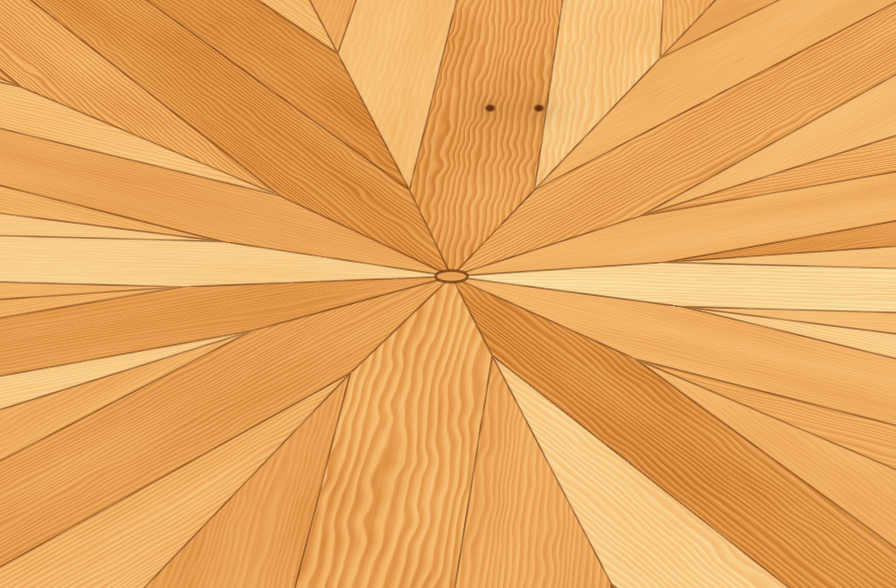
This texture is drawn by a WebGL 2 fragment shader. Its source:

```glsl
#version 300 es
precision highp float;
uniform vec2 u_resolution;
out vec4 fragColor;

const float SECTOR = radians(30.0);
const float ROLL = radians(4.2);       // turn of the whole star
const vec2 HUB = vec2(0.504, 0.530);   // centre, as fractions of the canvas
const float HUB_RADIUS = 0.027;
const float HORIZON = 2.27;            // height of the vanishing line above the hub
const float TILT = 0.365;              // foreshortening at the hub
const float STRIP_WIDTH = 0.215;
const float SEAM_WIDTH = 0.0011;
const float SEAM_DEPTH = 0.62;
const vec2 KNOT_START = vec2(0.0655, 0.286);
const float KNOT_STEP = 0.083;
const vec3 SEAM_COLOR = vec3(0.38, 0.18, 0.05);

// Wood tones from dark to pale; a tone is a position on this ramp.
const vec3 WOOD[6] = vec3[6](
  vec3(0.64, 0.33, 0.11), vec3(0.79, 0.48, 0.18), vec3(0.89, 0.60, 0.30),
  vec3(0.95, 0.70, 0.40), vec3(0.97, 0.78, 0.51), vec3(0.98, 0.88, 0.64));

// Notches where neighbouring planks part: turn in degrees, and radius.
const float NOTCH_TURN[12] = float[12](
  0.1, -0.4, 0.6, 0.6, 1.7, 0.2, 1.7, 4.0, 4.7, 3.4, 2.9, 0.7);
const float NOTCH_RADIUS[12] = float[12](
  0.456, 0.450, 0.373, 0.408, 0.468, 0.355, 0.450, 0.410, 0.459, 0.435, 0.506, 0.437);

// Planks, clockwise from the top: tone, grain contrast, rings per unit.
const vec3 PLANK[12] = vec3[12](
  vec3(2.3, 0.75, 80), vec3(2.5, 0.70, 85), vec3(3.0, 0.15, 90), vec3(4.7, 0.35, 60),
  vec3(3.0, 0.25, 90), vec3(1.8, 0.65, 95), vec3(2.7, 0.85, 54), vec3(2.3, 0.50, 100),
  vec3(2.2, 0.30, 80), vec3(4.2, 0.15, 70), vec3(2.5, 0.30, 90), vec3(1.8, 0.60, 95));

// Fillers: tone and contrast beside the first plank, then beside the next.
const vec4 FILLER[12] = vec4[12](
  vec4(3.8, 0.5, 3.0, 0.15), vec4(3.3, 0.2, 2.7, 0.6), vec4(2.0, 0.5, 3.7, 0.2),
  vec4(3.4, 0.3, 4.1, 0.4), vec4(2.8, 0.5, 2.9, 0.2), vec4(4.1, 0.5, 2.7, 0.5),
  vec4(2.3, 0.3, 3.1, 0.6), vec4(2.8, 0.3, 4.2, 0.4), vec4(2.9, 0.3, 3.0, 0.3),
  vec4(4.2, 0.2, 3.0, 0.3), vec4(3.5, 0.5, 2.6, 0.8), vec4(1.6, 0.5, 3.6, 0.2));

float hash(vec2 p) {
  vec3 q = fract(p.xyx * 0.1031);
  q += dot(q, q.yzx + 33.33);
  return fract((q.x + q.y) * q.z);
}

float noise(vec2 p) {
  vec2 i = floor(p), f = fract(p);
  f = f * f * (3.0 - 2.0 * f);
  return mix(mix(hash(i), hash(i + vec2(1, 0)), f.x),
             mix(hash(i + vec2(0, 1)), hash(i + vec2(1, 1)), f.x), f.y);
}

vec3 woodColor(float tone) {
  tone = clamp(tone, 0.0, 4.999);
  int i = int(tone);
  return mix(WOOD[i], WOOD[i + 1], tone - float(i));
}

vec2 heading(float a) { return vec2(sin(a + ROLL), cos(a + ROLL)); }
vec2 clockwise(vec2 d) { return vec2(d.y, -d.x); }

// Floor units crossed per canvas unit along a floor normal.
float stretch(vec2 normal, float depth) { return depth * length(normal / vec2(1.0, TILT)); }

// Tone offset from growth rings, fibres and broad stains; b is (across, along).
float grain(vec2 b, float rings, float contrast, float seed, float footprint) {
  vec2 s = b + seed * 7.3;
  float phase = b.x * rings + 1.8 * noise(vec2(s.x * rings * 0.3, s.y * 2.0))
              + 0.7 * noise(vec2(s.x * 25.0, s.y * 14.0));
  float x = fract(phase);
  float ring = smoothstep(0.0, 0.7, x) * (1.0 - smoothstep(0.78, 1.0, x)) - 0.44;
  ring *= 1.0 - smoothstep(0.3, 0.6, rings * footprint);
  float fibre = noise(vec2(s.x * 330.0, s.y * 14.0)) - 0.5;
  float stain = noise(vec2(s.x * 14.0, s.y * 3.0)) - 0.5;
  return -1.7 * contrast * ring + 0.4 * fibre + 0.6 * stain;
}

void main() {
  float pixel = 1.0 / u_resolution.y;
  vec2 view = (gl_FragCoord.xy - HUB * u_resolution) * pixel;

  // Canvas to floor
  float depth = 1.0 / (1.0 - view.y / HORIZON);
  vec2 p = view * depth / vec2(1.0, TILT);

  // Sector between two plank axes, with its notch
  float angle = mod(atan(p.x, p.y) - ROLL, 12.0 * SECTOR);
  int n = min(int(angle / SECTOR), 11);
  float start = float(n) * SECTOR;
  float middle = start + 0.5 * SECTOR;
  vec2 ray = heading(middle + radians(NOTCH_TURN[n]));
  vec2 v = p - ray * NOTCH_RADIUS[n];
  vec2 normalA = clockwise(heading(start));
  vec2 normalB = -clockwise(heading(start + SECTOR));
  vec2 normalRay = clockwise(ray);
  vec2 normalMid = clockwise(heading(middle));
  float edgeA = dot(v, normalA), edgeB = dot(v, normalB);
  float scaleA = stretch(normalA, depth), scaleB = stretch(normalB, depth);

  // Choose the board and measure its nearest seam
  bool filler = edgeA > 0.0 && edgeB > 0.0;
  bool next;
  float seam, strip = 0.0;
  if (filler) {
    float mid = dot(v, normalMid);
    next = mid > 0.0;
    float d = next ? edgeB : edgeA, scale = next ? scaleB : scaleA;
    strip = floor(d / STRIP_WIDTH);
    seam = min(min(d, abs(d - STRIP_WIDTH)) / scale, abs(mid) / stretch(normalMid, depth));
  } else if (edgeA <= 0.0 && edgeB <= 0.0) {
    float side = dot(p, normalRay);
    next = side > 0.0;
    seam = abs(side) / stretch(normalRay, depth);
  } else {
    next = edgeA > 0.0;
    seam = next ? -edgeB / scaleB : -edgeA / scaleA;
  }

  // Wood of that board
  int id = (n + int(next)) % 12;
  vec2 axis = heading(float(id) * SECTOR);
  vec2 across = clockwise(axis);
  float seed = float(id) + 1.0;
  vec3 wood = PLANK[id];
  if (filler) {
    seed += 13.0 + strip * 5.0 + float(next) * 17.0;
    wood.xy = next ? FILLER[n].zw : FILLER[n].xy;
    wood.z = mix(65.0, 105.0, hash(vec2(seed, 4.0)));
    if (strip > 0.0) wood.x = mix(2.0, 3.6, hash(vec2(seed, 9.0)));
  }
  vec2 board = vec2(dot(p, across), dot(p, axis));
  float tone = wood.x + grain(board, wood.z, wood.y, seed, stretch(across, depth) * pixel);
  vec3 color = woodColor(tone);

  // Knots
  for (int i = 0; i < 2; i++) {
    vec2 q = (view - KNOT_START - vec2(float(i) * KNOT_STEP, 0.0)) / vec2(1.4, 1.0);
    float r = length(q);
    color = mix(color, SEAM_COLOR, 0.8 * (1.0 - smoothstep(0.003, 0.008, r)) + 0.2 * exp(-r * 60.0));
  }

  // Seams and hub
  float wear = mix(0.55, 1.0, noise(p * 22.0));
  float line = 1.0 - smoothstep(SEAM_WIDTH - 0.5 * pixel, SEAM_WIDTH + pixel, seam);
  color = mix(color, SEAM_COLOR, line * wear * SEAM_DEPTH);
  float rim = (length(p) - HUB_RADIUS) / stretch(normalize(p + 1e-5), depth);
  vec3 hubColor = woodColor(2.3 + grain(p.yx, 90.0, 0.3, 40.0, pixel));
  color = mix(hubColor, color, smoothstep(-pixel, pixel, rim));
  float ringLine = 1.0 - smoothstep(SEAM_WIDTH, SEAM_WIDTH + 1.5 * pixel, abs(rim));
  color = mix(color, SEAM_COLOR, 0.7 * ringLine);
  fragColor = vec4(color, 1.0);
}
```
